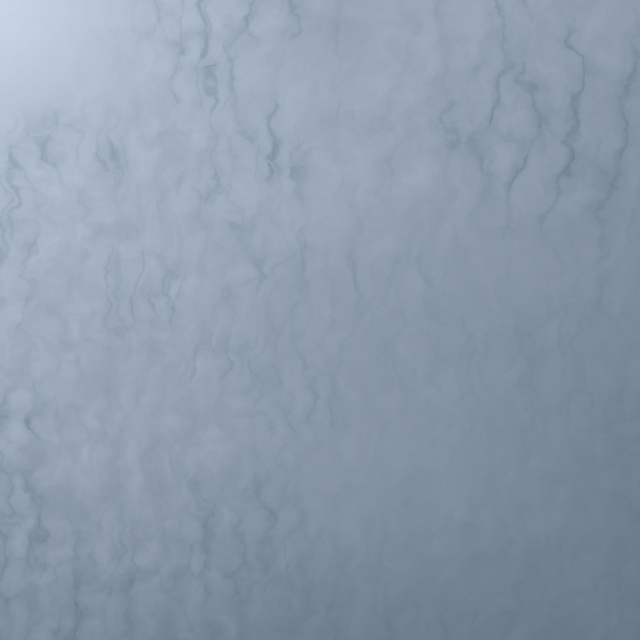
Write a Shadertoy shader that draws this texture.

```glsl
// A soft veil of rippled cloud, lit from the upper left corner.
// A broad light gradient carries warped cells: tall billows and small puffs
// with soft bluish creases and fine relief, fading toward the lower right.

const vec3 SHADE_COLOR = vec3(0.405, 0.465, 0.525);
const vec3 LIGHT_COLOR = vec3(0.690, 0.740, 0.800);
const vec3 CREASE_TINT = vec3(0.100, 0.083, 0.078);
const vec2 BILLOW_SCALE = vec2(14.0, 7.0);   // tall ripples
const vec2 PUFF_SCALE = vec2(25.0, 20.0);    // small rounded clumps
const float WARP = 0.07;
const float FINE_WARP = 0.035;
const float BODY_GAIN = 0.11;
const float RELIEF_GAIN = 0.55;
const float WISP_GAIN = 0.13;
const float GRAIN_GAIN = 0.022;

float hash(vec2 p) {
    return fract(sin(dot(p, vec2(127.1, 311.7))) * 43758.5453);
}

float noise(vec2 p) {
    vec2 i = floor(p), f = fract(p);
    vec2 u = f * f * f * (f * (f * 6.0 - 15.0) + 10.0);
    return mix(mix(hash(i), hash(i + vec2(1.0, 0.0)), u.x),
               mix(hash(i + vec2(0.0, 1.0)), hash(i + vec2(1.0, 1.0)), u.x), u.y);
}

float fbm(vec2 p) {
    float sum = 0.0, gain = 0.5;
    for (int i = 0; i < 5; i++) {
        sum += gain * noise(p);
        p = mat2(0.8, 0.6, -0.6, 0.8) * p * 2.03 + 17.3;
        gain *= 0.5;
    }
    return sum / 0.97;
}

// Cloud cells: x is the rounded body, y the soft crease at its border,
// strongest where the border stands upright
vec2 cells(vec2 p) {
    vec2 base = floor(p), nearest = vec2(0.0), second = vec2(0.0);
    float d1 = 9.0, d2 = 9.0;
    for (int j = -1; j <= 1; j++) {
        for (int i = -1; i <= 1; i++) {
            vec2 cell = base + vec2(i, j);
            vec2 seed = vec2(hash(cell), hash(cell + 53.7));
            vec2 offset = cell + 0.1 + 0.8 * seed - p;
            float d = length(offset);
            if (d < d1) {
                d2 = d1; second = nearest;
                d1 = d; nearest = offset;
            } else if (d < d2) {
                d2 = d; second = offset;
            }
        }
    }
    vec2 across = normalize(second - nearest);
    float upright = 0.2 + 0.8 * across.x * across.x;
    float gap = d2 - d1;
    float line = 0.6 * exp(-gap * gap * 90.0) + 0.4 * exp(-gap * gap * 14.0);
    return vec2(0.5 - d1, line * upright);
}

// Broad brightness of the veil, without any cloud detail
float skyLight(vec2 uv) {
    vec2 corner = uv - vec2(0.0, 1.0);
    float tone = 0.47 + 0.20 * uv.y - 0.07 * uv.x - 0.06 * uv.x * uv.y;
    tone += 0.20 * uv.y * (1.0 - uv.y) * (1.0 - uv.x * uv.x);
    tone += 0.10 * exp(-dot(corner, corner) / 0.04);
    return (tone + 0.012 - SHADE_COLOR.r) / (LIGHT_COLOR.r - SHADE_COLOR.r);
}

void mainImage(out vec4 fragColor, in vec2 fragCoord) {
    vec2 uv = fragCoord / iResolution.xy;

    // Bend the features so that the ripples wander and their rims fray
    vec2 bend = vec2(fbm(uv * 6.0 + 3.1), fbm(uv * 6.0 + 41.7)) - 0.5;
    vec2 fray = vec2(fbm(uv * 34.0 + 8.4), fbm(uv * 34.0 + 63.2)) - 0.5;
    vec2 p = uv + WARP * bend + FINE_WARP * fray;

    // Where the cells show: strong up and left, faint low and right
    float upper = smoothstep(0.50, 0.80, uv.y);
    float left = 1.0 - smoothstep(0.15, 0.60, uv.x);
    float haze = smoothstep(0.08, 0.32, length(uv - vec2(0.0, 1.0)));
    float billowMask = haze * (0.18 + 0.82 * max(upper, 0.45 * left));
    float puffMask = haze * (0.25 + 0.75 * left);

    // Rounded bodies of cloud
    vec2 billow = cells(p * BILLOW_SCALE + 2.5);
    vec2 puff = cells(p * PUFF_SCALE + 31.0);
    float tone = skyLight(uv) + 0.12 * (fbm(uv * 4.0 + 20.0) - 0.5);
    tone += BODY_GAIN * (billow.x * billowMask + puff.x * puffMask);

    // Fine relief lit from the upper left, and loose wisps
    vec2 q = p * vec2(24.0, 18.0);
    float relief = fbm(q) - fbm(q + vec2(-0.22, 0.16));
    float detail = 0.30 + 0.70 * max(puffMask, 0.6 * billowMask);
    tone += RELIEF_GAIN * 0.5 * relief * detail * haze;
    tone += WISP_GAIN * (fbm(p * vec2(44.0, 36.0) + 12.0) - 0.5) * detail;

    // Creases gather in patches
    float patches = smoothstep(0.38, 0.66, fbm(uv * 9.0 + 77.0));
    float lines = 0.85 * billow.y * billowMask + 0.50 * puff.y * puffMask;
    lines *= 0.12 + 0.88 * patches;

    // Faint grain on a grid tied to the canvas
    tone += GRAIN_GAIN * (noise(uv * 220.0) - 0.5);

    vec3 color = mix(SHADE_COLOR, LIGHT_COLOR, tone) - CREASE_TINT * lines;
    fragColor = vec4(clamp(color, 0.0, 1.0), 1.0);
}
```
